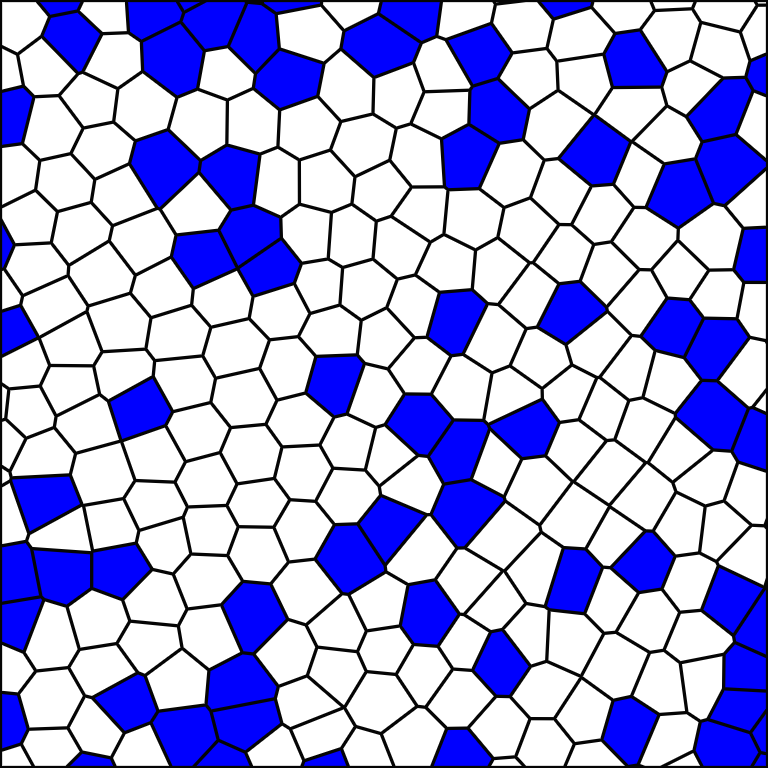
Give the GLSL for this pattern, as a Shadertoy shader.

```glsl
// Cellular tissue: white, mostly six-sided cells with scattered blue five-sided ones,
// separated by thin black walls. Seeds sit on a bent triangular lattice; around each blue
// seed one neighbour is pushed away, and a power diagram of the seeds gives the walls.

const float CELLS_ACROSS = 14.3;   // lattice steps per canvas height
const float TILT         = 0.65;   // lattice rotation in radians
const float BLUE_CHANCE  = 0.275;
const float BLUE_WEIGHT  = 0.05;   // extra size of blue cells
const float JITTER       = 0.24;   // random spread of the seeds
const float PUSH         = 0.26;   // neighbour pushed away from a blue cell
const float CLOSE        = 0.13;   // its two flanking neighbours closing the gap
const float BEND         = 0.8;    // slow bending of the lattice rows
const float BEND_RATE    = 0.35;
const float WALL_WIDTH   = 0.0043; // in canvas heights
const float FRAME_WIDTH  = 0.0028;

const vec3 WHITE = vec3(1.0);
const vec3 BLUE  = vec3(0.0, 0.0, 1.0);
const vec3 BLACK = vec3(0.02);

const float SIXTH_TURN = 1.047198;
const float ROW_HEIGHT = 0.866025;
const int REACH = 2;               // search radius in lattice steps
const int SIDE  = 2 * REACH + 1;
const int COUNT = SIDE * SIDE;

vec3 hash3(vec2 c) {
    vec3 q = fract((c + 57.0).xyx * vec3(0.1031, 0.1030, 0.0973));
    q += dot(q, q.yxz + 33.33);
    return fract((q.xxy + q.yzz) * q.zyx);
}

vec2 toPlane(vec2 c) { return vec2(c.x + 0.5 * c.y, ROW_HEIGHT * c.y); }

vec2 toLattice(vec2 p) {
    float row = p.y / ROW_HEIGHT;
    return vec2(p.x - 0.5 * row, row);
}

vec2 unitDir(float k) { return vec2(cos(k * SIXTH_TURN), sin(k * SIXTH_TURN)); }

vec2 bend(vec2 p) { return BEND * sin(BEND_RATE * p.yx + vec2(0.7, 2.1)); }

// Seed of a lattice cell: position in xy, power weight in z
vec3 seedOf(vec2 cell) {
    vec3 rnd = hash3(cell);
    vec2 home = toPlane(cell);
    vec2 pos = home + bend(home) + JITTER * (rnd.xy - 0.5);

    // Shifts caused by blue neighbours, each with one random open side
    for (int k = 0; k < 6; k++) {
        float side = float(k);
        vec2 neighbour = cell - floor(toLattice(unitDir(side)) + 0.5);
        if (hash3(neighbour).z > BLUE_CHANCE) continue;
        float openSide = floor(6.0 * hash3(neighbour + 131.0).x);
        float turn = mod(side - openSide + 6.0, 6.0);
        if (turn < 0.5) pos += PUSH * unitDir(side);
        else if (turn < 1.5) pos += CLOSE * unitDir(openSide - 1.0);
        else if (turn > 4.5) pos += CLOSE * unitDir(openSide + 1.0);
    }
    return vec3(pos, rnd.z < BLUE_CHANCE ? BLUE_WEIGHT : 0.0);
}

float powerDistance(vec2 p, vec3 seed) {
    vec2 d = p - seed.xy;
    return dot(d, d) - seed.z;
}

void mainImage(out vec4 fragColor, in vec2 fragCoord) {
    vec2 uv = fragCoord / iResolution.y;
    float pixel = 1.0 / iResolution.y;
    float c = cos(TILT), s = sin(TILT);
    vec2 p = CELLS_ACROSS * (mat2(c, -s, s, c) * uv);

    // Collect the seeds around the point and find the owner
    vec2 base = floor(toLattice(p - bend(p)) + 0.5);
    vec3 seeds[COUNT];
    int owner = 0;
    float nearest = 1e5;
    for (int i = 0; i < COUNT; i++) {
        seeds[i] = seedOf(base + vec2(i % SIDE - REACH, i / SIDE - REACH));
        float d = powerDistance(p, seeds[i]);
        if (d < nearest) { nearest = d; owner = i; }
    }
    vec3 own = seeds[owner];

    // Distance to the closest wall of the owning cell
    float wall = 1e5;
    for (int i = 0; i < COUNT; i++) {
        if (i == owner) continue;
        float gap = powerDistance(p, seeds[i]) - nearest;
        wall = min(wall, gap / (2.0 * max(length(seeds[i].xy - own.xy), 0.01)));
    }
    wall /= CELLS_ACROSS;

    // Walls and canvas frame drawn over the flat fill
    vec2 rim = min(uv, iResolution.xy / iResolution.y - uv);
    float clear = min(wall - 0.5 * WALL_WIDTH, min(rim.x, rim.y) - FRAME_WIDTH);
    vec3 fill = own.z > 0.0 ? BLUE : WHITE;
    fragColor = vec4(mix(BLACK, fill, clamp(clear / pixel + 0.5, 0.0, 1.0)), 1.0);
}
```
